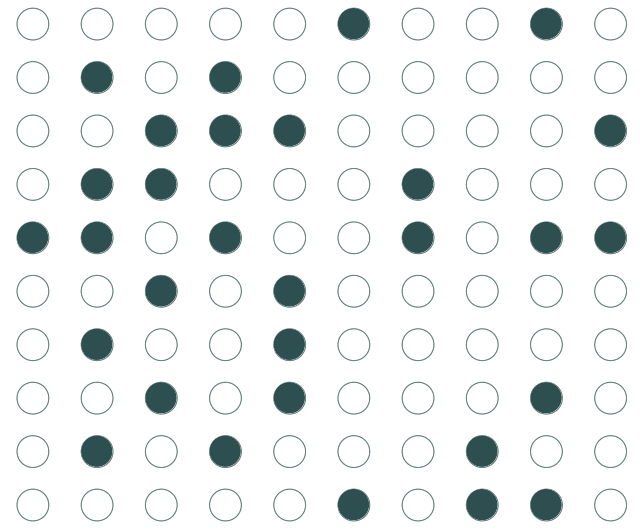
This pattern is drawn by a WebGL 1 fragment shader. Its source:

```glsl
precision highp float;

uniform vec2 u_resolution;

// Area covered by a shape with signed distance d, smoothed over width soft
float coverage(float d, float soft) {
    return clamp(0.5 - d / soft, 0.0, 1.0);
}

// Cubing modulo a prime shuffles the ranks 1 to 100, so exactly 30 are filled
float isFilled(vec2 cell) {
    float index = cell.y * 10.0 + cell.x + 1.0;
    float shuffled = mod(index * index * index, 101.0);
    return step(mod(shuffled * 37.0, 101.0), 30.5);
}

void main() {
    // Canvas width is 1, with y measured down from the top edge
    vec2 p = vec2(gl_FragCoord.x, u_resolution.y - gl_FragCoord.y) / u_resolution.x;
    float soft = 1.2 / u_resolution.x;

    // Ten by ten grid of circles
    vec2 pitch = vec2(0.1003, 0.0835);
    vec2 grid = (p - vec2(0.0514, 0.0376)) / pitch;
    vec2 cell = clamp(floor(grid + 0.5), 0.0, 9.0);
    vec2 local = (grid - cell) * pitch;

    // Thin outline
    float rim = length(local) - 0.0248;
    float outline = coverage(rim - 0.00065, soft) - coverage(rim + 0.00065, soft);

    // Fill nudged up and left, leaving a faint sliver at the lower right
    float disc = coverage(length(local + 0.0006) - 0.0246, soft);
    float ink = max(outline, disc * isFilled(cell));

    gl_FragColor = vec4(mix(vec3(1.0), vec3(0.18, 0.31, 0.31), ink), 1.0);
}
```
